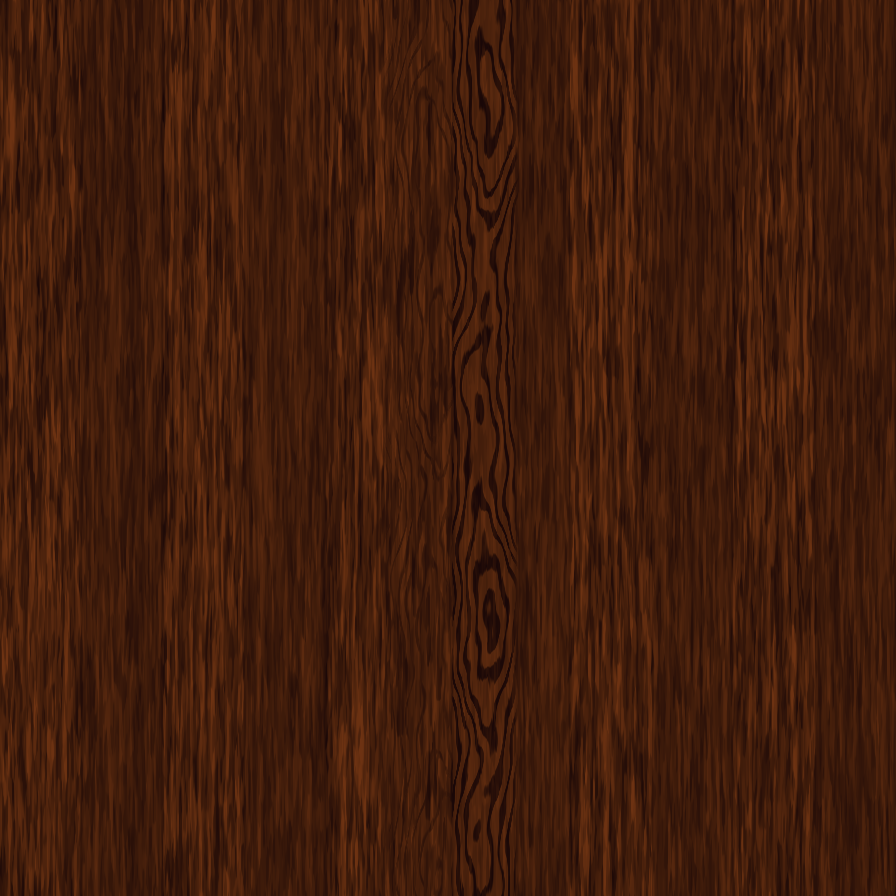
This texture is drawn by a Shadertoy shader. Its source:

```glsl
const float STRIPS = 11.0;
const vec3 DARK_PORE = vec3(0.125, 0.042, 0.029);
const vec3 WARM_WOOD = vec3(0.243, 0.106, 0.040);
const vec3 LIGHT_FIBRE = vec3(0.365, 0.167, 0.060);

vec3 hash3(vec2 cell) {
    vec3 q = fract(cell.xyx * vec3(0.1031, 0.1030, 0.0973));
    q += dot(q, q.yxz + 33.33);
    return fract((q.xxy + q.yzz) * q.zyx);
}

// Soft cellular noise: random cell values blended by distance, centred on zero
float cellNoise(vec2 p) {
    vec2 base = floor(p);
    float total = 0.0, weights = 0.0;
    for (int j = -1; j <= 1; j++) {
        for (int i = -1; i <= 1; i++) {
            vec2 cell = base + vec2(i, j);
            vec3 rnd = hash3(cell + 50.0);
            vec2 d = cell + rnd.xy - p;
            float w = exp(-11.0 * dot(d, d));
            total += w * rnd.z;
            weights += w;
        }
    }
    return total / weights - 0.5;
}

float band(float x, float left, float right, float softLeft, float softRight) {
    return smoothstep(left - softLeft, left + softLeft, x)
         * (1.0 - smoothstep(right - softRight, right + softRight, x));
}

// Growth rings: ovals and arches cut from a valley with a wavy floor
float growthRings(vec2 p, float centre, float halfWidth, float count,
                  float threshold, float rough, float seed) {
    float x = (p.x - centre) / halfWidth;
    x += 0.22 * sin(p.y * 11.0 + seed) + 0.10 * sin(p.y * 37.0 + seed * 3.0);
    float valley = count * pow(x * x + 0.02, 0.75);
    float drift = 1.3 * sin(p.y * 9.6 + seed) + 0.6 * sin(p.y * 23.0 + seed * 2.3);
    float wobble = 0.20 * sin(x * 4.0 + p.y * 51.0 + seed)
                 + 0.13 * sin(x * 8.0 - p.y * 97.0);
    float wave = 0.5 + 0.5 * sin(6.2832 * (valley + drift + wobble));
    return smoothstep(threshold, threshold + 0.30, wave + rough);
}

// Mirrored veneer strips alternate between light and dark
float stripTone(float x) {
    float fromMiddle = abs(floor(x * STRIPS) - 5.5);
    return cos(3.14159 * (fromMiddle - 1.5));
}

float seamLine(float x) {
    float toSeam = abs(fract(x * STRIPS + 0.5) - 0.5) / STRIPS;
    return 1.0 - smoothstep(0.0005, 0.0030, toSeam);
}

vec3 woodColour(float t) {
    vec3 low = mix(DARK_PORE, WARM_WOOD, t * 2.0);
    vec3 high = mix(WARM_WOOD, LIGHT_FIBRE, t * 2.0 - 1.0);
    return t < 0.5 ? low : high;
}

void mainImage(out vec4 fragColor, in vec2 fragCoord) {
    vec2 uv = fragCoord / iResolution.xy;

    // Fibres sway very slightly along the trunk
    vec2 p = uv;
    p.x += 0.0008 * sin(uv.y * 9.0 + uv.x * 31.0) + 0.0003 * sin(uv.y * 41.0 + uv.x * 70.0);

    float hair = cellNoise(p * vec2(430.0, 38.0));
    float fine = cellNoise(p * vec2(310.0, 17.0) + 17.0);
    float line = cellNoise(p * vec2(230.0, 2.6) + 41.0);
    float mottle = cellNoise(p * vec2(38.0, 15.0) + 73.0);

    // Two figured strips beside the middle
    float boldMask = band(uv.x, 0.505, 0.575, 0.002, 0.005);
    float paleMask = band(uv.x, 0.434, 0.505, 0.016, 0.002);
    float figure = max(boldMask, paleMask);

    // Plain straight grain
    float tone = stripTone(uv.x) * (1.0 - figure);
    float contrast = (1.0 + 0.25 * tone) * (1.0 - 0.45 * boldMask - 0.2 * paleMask);
    float t = 0.515 + 0.045 * tone;
    t += contrast * (0.48 * hair + 0.40 * fine + 0.24 * line + 0.07 * mottle);
    t += contrast * 0.16 * smoothstep(0.10, 0.35, fine + 0.4 * line);
    t -= 0.16 * seamLine(uv.x) * (1.0 - figure);

    // Short dark pores in the pale strip
    float pore = smoothstep(0.17, 0.32, -cellNoise(p * vec2(165.0, 13.0) + 99.0));

    // Figured grain
    float rough = 0.30 * hair + 0.35 * fine;
    float bold = growthRings(p, 0.541, 0.032, 2.5, 0.56, rough, 1.7);
    float pale = growthRings(p, 0.486, 0.030, 2.2, 0.74, rough, 4.4);
    t += boldMask * (0.22 - 0.76 * bold);
    t += paleMask * (0.12 - 0.42 * max(pale, 0.8 * pore));
    t -= 0.22 * band(uv.x, 0.504, 0.507, 0.002, 0.002);

    fragColor = vec4(woodColour(clamp(t, -0.12, 1.25)), 1.0);
}
```
